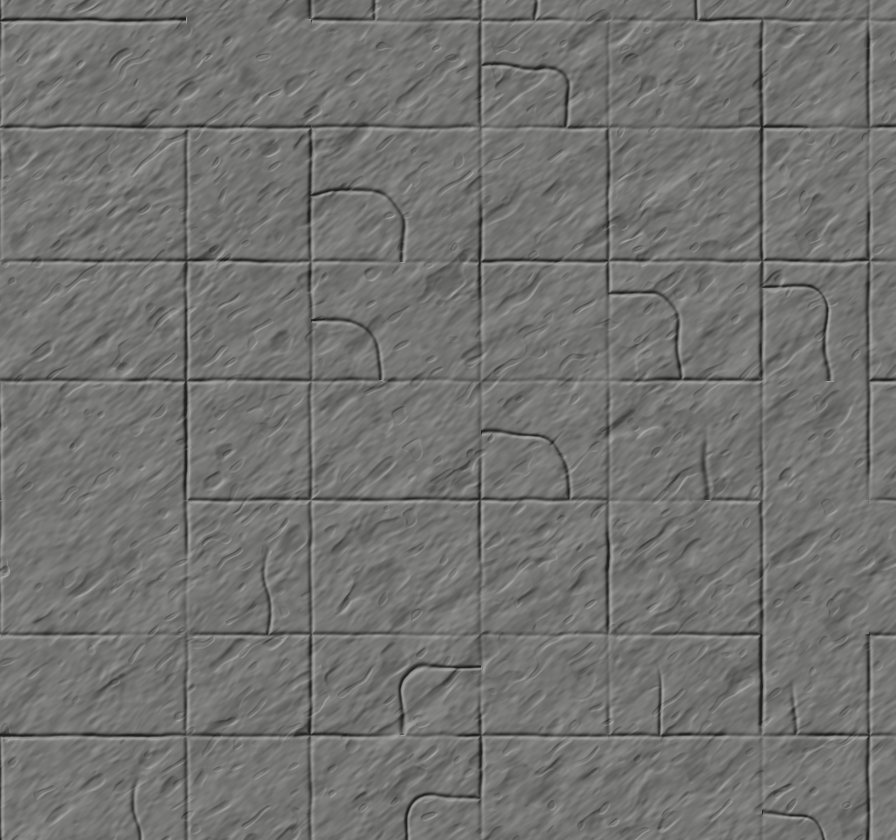
A WebGL 1 fragment shader for this texture:

```glsl
precision highp float;
// Grey chiselled stone wall: embossed slabs with dark joints, bent cracks and slanted grain.
uniform vec2 u_resolution;

const vec3 STONE_TINT = vec3(1.0, 1.0, 0.988);
const float STONE_TONE = 0.458;
const vec2 SLABS = vec2(5.73, 6.9);        // slabs per canvas height
const float SLAB_JITTER = 0.4;
const vec2 LIGHT_DIR = vec2(-0.68, 0.73);  // from the upper left
const vec2 GRAIN_DIR = vec2(0.78, 0.626);
const float GRAIN_STRETCH = 0.45;
const float GRAIN_FREQ = 24.0;
const float GRAIN_FINENESS = 0.2;          // gain of slope per octave
const float RELIEF_GAIN = 0.047;
const float PIT_DEPTH = 0.0095;
const float PIT_SHADE = 0.035;
const float GROOVE_WIDTH = 0.0030;
const float GROOVE_DEPTH = 0.020;
const float GROOVE_SHADE = 0.22;
const float CRACK_SHARE = 0.25;
const float GRIT = 0.06;
const float SAMPLE_STEP = 0.0010;

float hash(vec2 p) {
  return fract(sin(dot(p, vec2(127.1, 311.7))) * 43758.5453);
}

float noise(vec2 p) {
  vec2 i = floor(p), f = fract(p);
  f = f * f * f * (f * (f * 6.0 - 15.0) + 10.0);
  return mix(mix(hash(i), hash(i + vec2(1.0, 0.0)), f.x),
             mix(hash(i + vec2(0.0, 1.0)), hash(i + 1.0), f.x), f.y);
}

// Irregular slab borders along one axis
float border(float i, float seed) {
  return i + SLAB_JITTER * (hash(vec2(i, seed)) - 0.5);
}

float slabIndex(float u, float seed) {
  float k = floor(u + 0.5);
  return u < border(k, seed) ? k - 1.0 : k;
}

float groove(float d) {
  d /= GROOVE_WIDTH;
  return exp(-d * d);
}

float jointStrength(vec2 id, float seed, float missing) {
  float h = hash(id + seed);
  return step(missing, h) * mix(0.6, 1.0, hash(id * 1.7 + seed));
}

// Bent or upright crack inside one slab, thinning out towards its ends
float crack(vec2 p, vec2 size, vec2 id) {
  float pick = hash(id + 41.3);
  if (pick > CRACK_SHARE) return 0.0;
  if (hash(id + 7.9) > 0.5) p.x = size.x - p.x;
  vec2 corner = size * mix(vec2(0.4), vec2(0.8), vec2(hash(id + 3.1), hash(id + 5.7)));
  float radius = mix(0.02, 0.05, hash(id + 11.3));
  vec2 q = p - corner + radius;
  float bend = length(max(q, 0.0)) + min(max(q.x, q.y), 0.0) - radius;
  float upright = p.x - corner.x;
  float fade = smoothstep(0.0, 0.05, corner.y + 0.02 - p.y);
  return pick < CRACK_SHARE * 0.5 ? groove(bend) * 0.85 : groove(upright) * fade * 0.75;
}

// Depth of joints and cracks, 0 to 1
float carving(vec2 p) {
  vec2 wobble = vec2(noise(p * 38.0), noise(p * 38.0 + 50.0)) - 0.5;
  vec2 u = (p + wobble * 0.0022) * SLABS + vec2(0.9, 0.15);
  vec2 id = vec2(slabIndex(u.x, 2.0), slabIndex(u.y, 9.0));
  vec2 low = vec2(border(id.x, 2.0), border(id.y, 9.0));
  vec2 high = vec2(border(id.x + 1.0, 2.0), border(id.y + 1.0, 9.0));
  vec2 near = (u - low) / SLABS, far = (high - u) / SLABS;
  float upright = max(groove(near.x) * jointStrength(id, 13.0, 0.2),
                      groove(far.x) * jointStrength(id + vec2(1.0, 0.0), 13.0, 0.2));
  float level = max(groove(near.y) * jointStrength(id, 29.0, 0.12),
                    groove(far.y) * jointStrength(id + vec2(0.0, 1.0), 29.0, 0.12));
  float wear = mix(0.4, 1.0, smoothstep(0.25, 0.45, noise(p * 10.0 + 17.0)));
  wear *= 0.75 + 0.4 * noise(p * 55.0 + 90.0);
  vec2 sway = vec2(noise(p * 22.0 + 80.0), noise(p * 22.0 + 120.0)) - 0.5;
  return max(max(upright, level) * wear, crack(near + sway * 0.011, near + far, id));
}

// Position along and across the grain
vec2 grainSpace(vec2 p) {
  return vec2(dot(p, GRAIN_DIR), dot(p, vec2(-GRAIN_DIR.y, GRAIN_DIR.x)));
}

// Sparse sharp-edged dents and small chips, 0 to 1.5
float pits(vec2 p) {
  vec2 g = grainSpace(p + 0.010 * (vec2(noise(p * 40.0 + 9.0), noise(p * 40.0 + 71.0)) - 0.5));
  float dents = smoothstep(0.72, 0.94, noise(g * vec2(30.0, 52.0) + 200.0));
  float chips = smoothstep(0.76, 0.93, noise(g * vec2(58.0, 100.0) + 300.0));
  return dents + 0.5 * chips;
}

// Rough stone height: stretched octaves of noise, calmer in some patches
float roughness(vec2 p) {
  vec2 g = grainSpace(p + 0.009 * (vec2(noise(p * 27.0 + 5.0), noise(p * 27.0 + 33.0)) - 0.5));
  float h = 0.0, freq = GRAIN_FREQ, weight = 0.45;
  for (int i = 0; i < 4; i++) {
    h += weight * noise(g * vec2(GRAIN_STRETCH, 1.0) * freq + float(i) * 37.0) / freq;
    freq *= 2.03;
    weight += GRAIN_FINENESS;
  }
  return h * mix(0.65, 1.1, noise(p * 13.0 + 140.0));
}

void main() {
  vec2 p = gl_FragCoord.xy / u_resolution.y;
  vec2 offset = LIGHT_DIR * SAMPLE_STEP;
  float carvedBehind = carving(p - offset), carvedAhead = carving(p + offset);
  float pitBehind = pits(p - offset), pitAhead = pits(p + offset);
  float rise = roughness(p - offset) - roughness(p + offset);
  rise += PIT_DEPTH * (pitAhead - pitBehind) + GROOVE_DEPTH * (carvedAhead - carvedBehind);
  float slope = clamp(rise / (2.0 * SAMPLE_STEP), -3.8, 3.4);

  // Emboss lighting, shaded hollows, broad stains and fine slanted grit
  float tone = STONE_TONE + RELIEF_GAIN * slope - PIT_SHADE * pitBehind;
  tone -= GROOVE_SHADE * carvedBehind * carvedBehind;
  tone += 0.012 * (noise(p * 7.0 + 60.0) - 0.5);
  tone += GRIT * (noise(grainSpace(p) * vec2(110.0, 270.0)) - 0.5);
  gl_FragColor = vec4(STONE_TINT * clamp(tone, 0.13, 0.68), 1.0);
}
```
